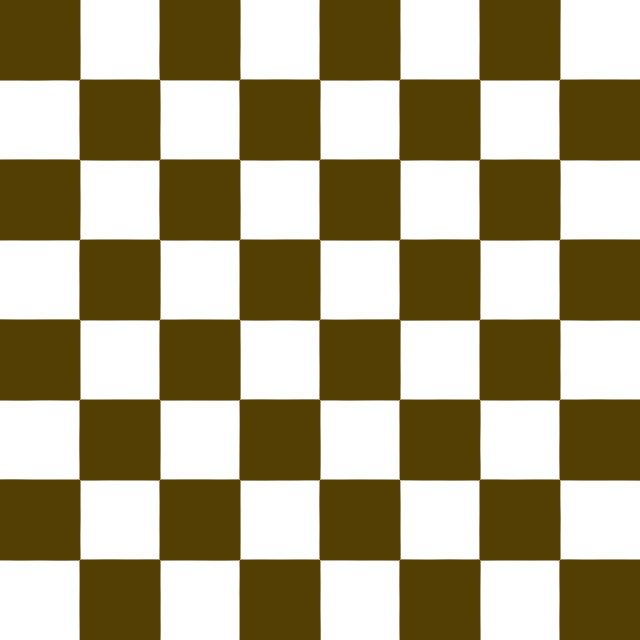
Write a Shadertoy shader that draws this pattern.

```glsl
#define CELLS 8.0
#define DARK vec3(0.325, 0.245, 0.012)
#define LIGHT vec3(1.0)
#define INSET 0.0065       // dark overlap into light cells, in cells
#define EDGE_SOFT 0.010    // half width of the soft edge, in cells
#define WOBBLE 0.004       // edge unevenness, in cells
#define WOBBLE_FREQ 3.0

vec2 hashGradient(vec2 p) {
    vec2 h = vec2(dot(p, vec2(127.1, 311.7)), dot(p, vec2(269.5, 183.3)));
    return 2.0 * fract(sin(h) * 43758.5) - 1.0;
}

float gradientNoise(vec2 p) {
    vec2 i = floor(p), f = p - i;
    vec2 u = f * f * (3.0 - 2.0 * f);
    vec2 e = vec2(1.0, 0.0);
    float a = dot(hashGradient(i), f);
    float b = dot(hashGradient(i + e.xy), f - e.xy);
    float c = dot(hashGradient(i + e.yx), f - e.yx);
    float d = dot(hashGradient(i + e.xx), f - e.xx);
    return mix(mix(a, b, u.x), mix(c, d, u.x), u.y);
}

// Signed distance to the inner grid lines: positive in light cells
float checkerDistance(vec2 p) {
    vec2 cell = floor(p);
    float side = 1.0 - 2.0 * mod(cell.x + cell.y, 2.0);
    vec2 toLine = abs(p - clamp(round(p), 1.0, CELLS - 1.0));
    return side * min(toLine.x, toLine.y);
}

void mainImage(out vec4 fragColor, in vec2 fragCoord) {
    vec2 p = fragCoord / iResolution.xy * CELLS;
    float pixel = CELLS / min(iResolution.x, iResolution.y);

    // Slightly uneven soft edges, never thinner than a pixel
    float inset = INSET + WOBBLE * gradientNoise(p * WOBBLE_FREQ + 0.37);
    float soft = max(EDGE_SOFT, 0.6 * pixel);
    float light = smoothstep(-soft, soft, checkerDistance(p) - inset);

    fragColor = vec4(mix(DARK, LIGHT, light), 1.0);
}
```
